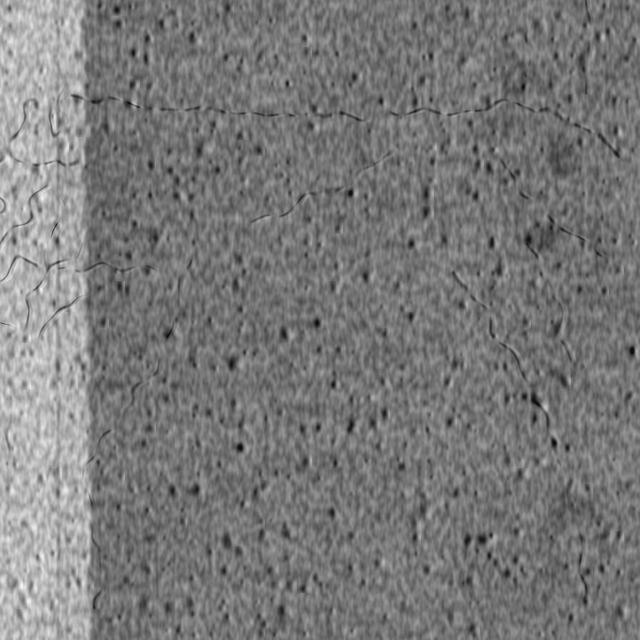
Write a WebGL 1 fragment shader that draws this texture.

```glsl
precision highp float;
// Weathered grey pavement: streaky grain, a pale strip at the left, fine cracks and pits.
uniform vec2 u_resolution;

const float ROAD_TONE = 0.455;
const float STRIP_TONE = 0.675;
const float STRIP_EDGE = 0.136;
const float SEAM_X = 0.091;
const vec2 GRAIN_FREQ = vec2(112.0, 54.0);
const float GRAIN_DEPTH = 0.20;
const float FINE_DEPTH = 0.11;
const float CRACK_WIDTH = 0.0036;
const float CRACK_DEPTH = 0.25;
const float PIT_DEPTH = 0.30;
const float RIM_LIGHT = 0.09;
const vec2 LIGHT_SHIFT = vec2(0.0075, -0.001);

vec2 hash2(vec2 p) {
  vec3 q = fract(p.xyx * vec3(0.1031, 0.1030, 0.0973));
  q += dot(q, q.yzx + 33.33);
  return fract((q.xx + q.yz) * q.zy);
}

float cornerSlope(vec2 cell, vec2 offset) {
  float angle = 6.2832 * hash2(cell).x;
  return dot(vec2(cos(angle), sin(angle)), offset);
}

float gradientNoise(vec2 p) {
  vec2 i = floor(p), f = fract(p);
  vec2 w = f * f * f * (f * (f * 6.0 - 15.0) + 10.0);
  vec2 e = vec2(1.0, 0.0);
  float low = mix(cornerSlope(i, f), cornerSlope(i + e, f - e), w.x);
  float high = mix(cornerSlope(i + e.yx, f - e.yx), cornerSlope(i + 1.0, f - 1.0), w.x);
  return mix(low, high, w.y);
}

// Distance to a line from a to b that bows sideways by bend.
float bowedLine(vec2 p, vec2 a, vec2 b, float bend) {
  float len = length(b - a);
  vec2 dir = (b - a) / len;
  float along = dot(p - a, dir) / len;
  float t = clamp(along, 0.0, 1.0);
  float side = dot(p - a, vec2(-dir.y, dir.x)) - bend * 4.0 * t * (1.0 - t);
  return length(vec2(side, (along - t) * len));
}

float crackMask(vec2 p) {
  vec2 warp = vec2(gradientNoise(p * 22.0 + 50.0), gradientNoise(p * 22.0 + 90.0));
  vec2 q = p + 0.018 * warp;
  // Long cracks
  float strong = bowedLine(q, vec2(0.12, 0.85), vec2(0.79, 0.835), -0.022);
  strong = min(strong, bowedLine(q, vec2(0.79, 0.835), vec2(0.97, 0.755), 0.02));
  strong = min(strong, bowedLine(q, vec2(0.76, 0.785), vec2(0.94, 0.605), -0.02));
  strong = min(strong, bowedLine(q, vec2(0.70, 0.58), vec2(0.915, 0.06), 0.05));
  strong = min(strong, bowedLine(q, vec2(0.918, 1.02), vec2(0.918, 0.85), 0.0));
  strong = min(strong, bowedLine(q, vec2(0.82, 1.02), vec2(0.828, 0.88), 0.0));
  strong = min(strong, bowedLine(q, vec2(0.015, 0.39), vec2(0.01, 0.28), 0.0));
  // Faint cracks
  float faint = bowedLine(q, vec2(0.39, 0.65), vec2(0.61, 0.77), -0.015);
  faint = min(faint, bowedLine(q, vec2(0.295, 0.61), vec2(0.26, 0.45), 0.0));
  faint = min(faint, bowedLine(q, vec2(0.26, 0.45), vec2(0.13, 0.27), 0.0));
  faint = min(faint, bowedLine(q, vec2(0.13, 0.27), vec2(0.15, 0.05), 0.01));
  faint = min(faint, bowedLine(q, vec2(0.09, 0.577), vec2(0.235, 0.583), 0.0));
  faint = min(faint, bowedLine(q, vec2(0.83, 0.62), vec2(0.89, 0.42), 0.01));
  // Crazing in the pale strip
  float crazing = abs(gradientNoise(q * vec2(17.0, 13.0) + 7.3)) / 15.0;
  float crazed = (1.0 - smoothstep(0.11, 0.14, p.x))
    * smoothstep(0.42, 0.52, p.y) * (1.0 - smoothstep(0.82, 0.88, p.y));
  // Beaded breaks along the length
  float beads = smoothstep(-0.28, 0.22, gradientNoise(p * vec2(64.0, 30.0) + 31.0));
  float mask = 1.0 - smoothstep(0.0, CRACK_WIDTH * 1.3, strong);
  mask = max(mask, 0.75 * (1.0 - smoothstep(0.0, CRACK_WIDTH, faint)));
  mask = max(mask, crazed * (1.0 - smoothstep(0.0, CRACK_WIDTH, crazing)));
  return mask * beads;
}

// Scattered pits, each dark with a lit right rim.
float pitRelief(vec2 p) {
  float relief = 0.0;
  for (int layer = 0; layer < 3; layer++) {
    float k = float(layer);
    float cells = 15.0 + 13.0 * k;
    vec2 cell = floor(p * cells);
    vec2 pick = hash2(cell + 17.0 * k + 3.0);
    vec2 centre = (cell + 0.3 + 0.4 * hash2(cell + 61.0 + 29.0 * k)) / cells;
    float radius = mix(0.0035, 0.0075, pick.y * pick.y) * (1.0 - 0.15 * k);
    vec2 d = (p - centre) * vec2(1.0, 0.68) / radius;
    vec2 r = d - vec2(1.7, -0.1);
    float present = step(pick.x, 0.24) * mix(0.45, 1.0, pick.y);
    relief += present * (0.5 * exp(-dot(r, r)) - exp(-dot(d, d)));
  }
  return relief;
}

void main() {
  vec2 p = gl_FragCoord.xy / u_resolution;

  // Base tones and strip
  float edge = STRIP_EDGE + 0.014 * (0.5 - p.y) + 0.006 * gradientNoise(p * vec2(9.0, 35.0));
  float strip = 1.0 - smoothstep(edge - 0.006, edge + 0.006, p.x);
  float tone = mix(ROAD_TONE, STRIP_TONE, strip);
  tone += strip * 0.035 * (1.0 - smoothstep(SEAM_X - 0.02, SEAM_X + 0.01, p.x));
  tone -= strip * 0.10 * (1.0 - smoothstep(0.001, 0.004, abs(p.x - SEAM_X)));
  tone -= 0.025 * (1.0 - strip) * (1.0 - smoothstep(0.14, 0.28, p.x));

  // Broad mottling and dark smudges
  tone += 0.05 * gradientNoise(p * 5.0 + 11.0) + 0.06 * gradientNoise(p * 24.0 + 5.0);
  float smudgeZone = smoothstep(0.72, 0.82, p.x) * (1.0 - smoothstep(0.90, 0.96, p.x));
  tone -= 0.11 * smudgeZone * smoothstep(0.12, 0.45, gradientNoise(p * 12.0 + 2.0));

  // Upright grain
  float grain = GRAIN_DEPTH * gradientNoise(p * GRAIN_FREQ);
  grain += FINE_DEPTH * gradientNoise(p * GRAIN_FREQ * 1.7 + 40.0);
  tone += grain * mix(1.0, 1.15, strip);

  // Cracks and pits
  tone += PIT_DEPTH * pitRelief(p);
  tone += RIM_LIGHT * crackMask(p - LIGHT_SHIFT);
  tone -= CRACK_DEPTH * mix(1.0, 1.3, strip) * crackMask(p);

  gl_FragColor = vec4(vec3(clamp(tone, 0.06, 0.95)), 1.0);
}
```
